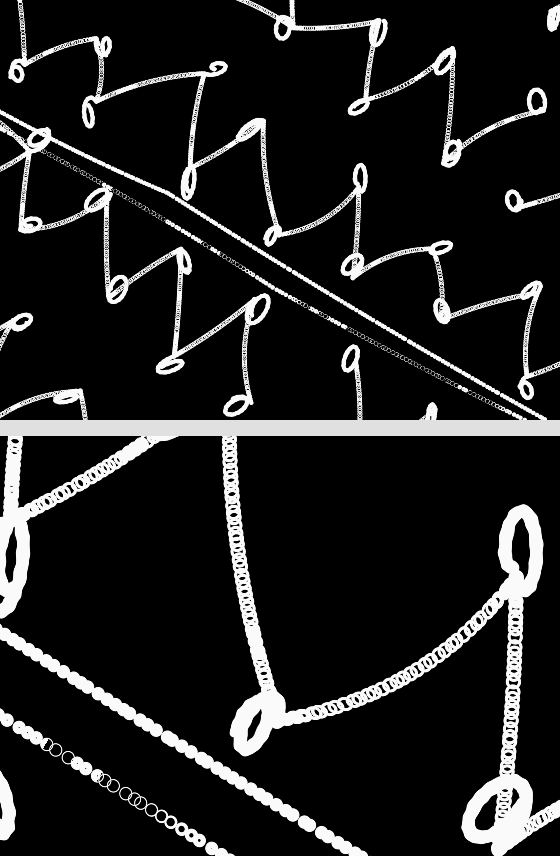
Top, the full canvas; bottom, a detail of the centre.
Reproduce this pattern procedurally as a WebGL 2 fragment shader.

```glsl
#version 300 es
precision highp float;
// Draws white beaded threads that zigzag between small hand-drawn curls, crossed by two long diagonals, on black.

uniform vec2 u_resolution;
out vec4 fragColor;

const float TAU = 6.28319;
const vec3 BLACK = vec3(0.0);
const vec3 WHITE = vec3(0.98);
const float BEAD_RADIUS = 0.0061;
const float BEAD_HOLE = 0.0036;
const float CURL_HALF_WIDTH = 0.0053;
const int CURL_STEPS = 22;
// Lattice steps: up to the right, and down.
const mat2 LATTICE = mat2(0.21, 0.085, -0.012, -0.215);

float hash(vec2 p) {
    return fract(sin(dot(p, vec2(127.1, 311.7))) * 43758.5453);
}

vec2 hash2(vec2 p) {
    return vec2(hash(p), hash(p + 57.3));
}

mat2 rotation(float angle) {
    float c = cos(angle), s = sin(angle);
    return mat2(c, s, -s, c);
}

float segmentDistance(vec2 p, vec2 a, vec2 b) {
    vec2 ab = b - a;
    float t = clamp(dot(p - a, ab) / max(dot(ab, ab), 1e-8), 0.0, 1.0);
    return length(p - a - ab * t);
}

// Bowed row of overlapping rings; fill closes the holes, as do the dense ends.
float threadDistance(vec2 p, vec2 a, vec2 b, float bow, float spacing, float fill) {
    float span = length(b - a);
    vec2 dir = (b - a) / span;
    float along = dot(p - a, dir);
    float t = clamp(along / span, 0.0, 1.0);
    float across = dot(p - a, vec2(-dir.y, dir.x)) - 4.0 * bow * t * (1.0 - t);
    if (abs(across) > 0.02) return 1.0;

    float patchFill = step(0.86, hash(vec2(floor(along / 0.025), span * 91.0)));
    float endFill = smoothstep(0.36, 0.47, abs(t - 0.5));
    float hole = BEAD_HOLE * (1.0 - max(fill, max(0.8 * patchFill, endFill)) * 1.4);
    float nearest = 1.0;
    for (int i = -1; i <= 1; i++) {
        float index = clamp(round(along / spacing) + float(i), 0.0, floor(span / spacing));
        float jitter = 0.5 * (hash(vec2(index, span * 37.0)) - 0.5);
        float r = length(vec2(along - (index + jitter) * spacing, across));
        nearest = min(nearest, max(r - BEAD_RADIUS, hole - r));
    }
    return nearest;
}

// Elliptic spiral that starts on the node and drifts as it winds.
float curlDistance(vec2 p, vec2 node, vec2 cell) {
    if (length(p - node) > 0.13) return 1.0;
    vec2 size = hash2(cell + 3.7);
    vec2 radii = vec2(mix(0.023, 0.042, size.x), mix(0.009, 0.021, size.y));
    mat2 tilt = rotation(mix(0.1, 1.9, hash(cell + 8.1)));
    float start = TAU * hash(cell + 11.9);
    float turns = mix(0.95, 1.6, hash(cell + 15.3));
    vec2 drift = 0.035 * (hash2(cell + 21.4) - 0.5);
    vec2 origin = vec2(cos(start), sin(start)) * radii;
    vec2 previous = node;
    float nearest = 1.0;
    for (int i = 1; i <= CURL_STEPS; i++) {
        float f = float(i) / float(CURL_STEPS);
        float angle = start + f * turns * TAU;
        vec2 onEllipse = vec2(cos(angle), sin(angle)) * radii * (1.0 - 0.3 * f);
        vec2 current = node + tilt * (onEllipse - origin) + drift * f;
        nearest = min(nearest, segmentDistance(p, previous, current));
        previous = current;
    }
    float wobble = 0.0006 * sin(p.x * 410.0) * sin(p.y * 430.0);
    return nearest - CURL_HALF_WIDTH + wobble;
}

vec2 nodePosition(vec2 cell) {
    return LATTICE * cell + 0.075 * (hash2(cell) - 0.5);
}

// Alternating cells step right or down, so the links form staircases.
vec2 nextCell(vec2 cell) {
    float choice = hash(cell + 31.7);
    if (choice > 0.86) return cell + vec2(1.0);
    return mod(cell.x + cell.y, 2.0) < 0.5 ? cell + vec2(1.0, 0.0) : cell + vec2(0.0, 1.0);
}

float wanderingThreads(vec2 p) {
    vec2 home = floor(inverse(LATTICE) * p);
    float nearest = 1.0;
    for (int y = -1; y <= 1; y++) {
        for (int x = -1; x <= 1; x++) {
            vec2 cell = home + vec2(x, y);
            vec2 node = nodePosition(cell);
            nearest = min(nearest, curlDistance(p, node, cell));
            if (hash(cell + 44.2) > 0.92) continue;
            float bow = 0.045 * (hash(cell + 51.6) - 0.5);
            float spacing = mix(0.0042, 0.0078, hash(cell + 63.8));
            nearest = min(nearest, threadDistance(p, node, nodePosition(nextCell(cell)), bow, spacing, 0.0));
        }
    }
    return nearest;
}

float longDiagonals(vec2 p) {
    float solid = min(threadDistance(p, vec2(-0.02, 0.745), vec2(0.40, 0.54), -0.006, 0.007, 1.0),
                      threadDistance(p, vec2(0.40, 0.54), vec2(1.30, 0.0), -0.008, 0.008, 1.0));
    float beaded = min(threadDistance(p, vec2(-0.02, 0.705), vec2(0.65, 0.315), 0.010, 0.009, 0.0),
                       threadDistance(p, vec2(0.65, 0.315), vec2(1.25, 0.0), -0.004, 0.009, 0.0));
    return min(solid, beaded) + 0.0008;
}

void main() {
    vec2 p = gl_FragCoord.xy / u_resolution.y;
    float pixel = 1.0 / u_resolution.y;
    float d = min(wanderingThreads(p), longDiagonals(p));
    float ink = 1.0 - smoothstep(-0.5 * pixel, 0.5 * pixel, d);
    fragColor = vec4(mix(BLACK, WHITE, ink), 1.0);
}
```
